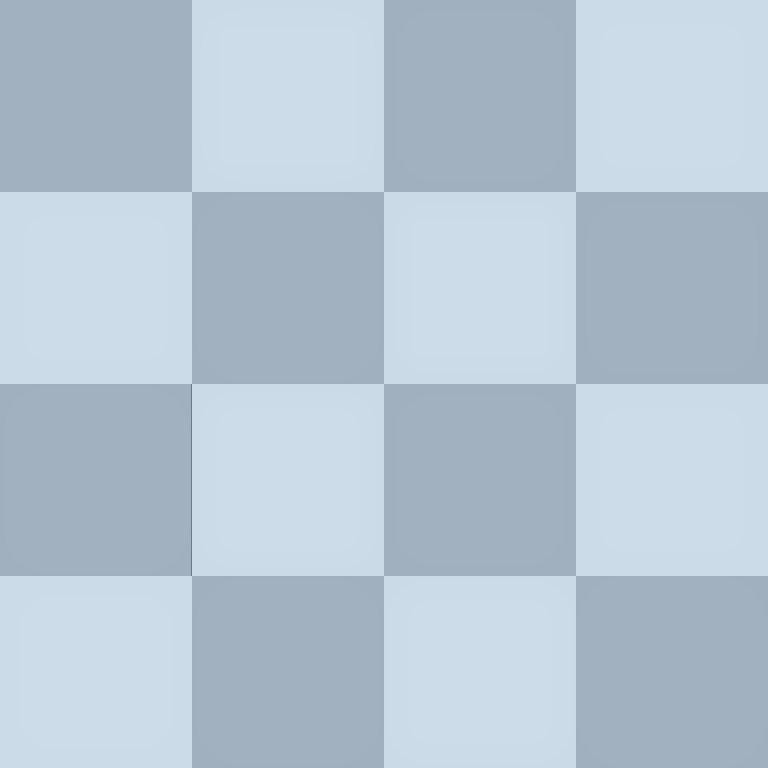
This pattern is drawn by a WebGL 2 fragment shader. Its source:

```glsl
#version 300 es
precision highp float;

uniform vec2 u_resolution;
out vec4 fragColor;

const float TILES = 4.0;
const vec3 SLATE = vec3(0.635, 0.694, 0.753);
const vec3 PALE_BLUE = vec3(0.799, 0.860, 0.911);
const vec3 SEAM_COLOR = vec3(0.40, 0.46, 0.52);
const vec2 SEAM_TILE = vec2(0.0, 1.0);
const float SEAM_WIDTH = 0.005;

float hash(vec2 p) {
    return fract(sin(dot(p, vec2(127.1, 311.7))) * 43758.5453);
}

// Signed distance to the nearest grid line, positive in even tiles
vec2 gridDistance(vec2 p) {
    return 0.5 - abs(mod(p + 0.5, 2.0) - 1.0);
}

// 1 in pale tiles, 0 in slate tiles, smoothed over one pixel
float checker(vec2 p, vec2 pixel) {
    vec2 side = 2.0 * clamp(gridDistance(p) / pixel, -0.5, 0.5);
    return 0.5 + 0.5 * side.x * side.y;
}

float roundedBox(vec2 p, float halfSize, float radius) {
    vec2 q = abs(p) - halfSize + radius;
    return length(max(q, 0.0)) + min(max(q.x, q.y), 0.0) - radius;
}

// Faint darkening toward the tile border, varied per tile
float tileShade(vec2 local, vec2 tile) {
    float rim = smoothstep(-0.18, 0.02, roundedBox(local - 0.5, 0.5, 0.25));
    float strength = mix(0.004, 0.009, hash(tile));
    return 1.002 - rim * strength;
}

// Hairline along the right edge of one tile
float seam(vec2 local, vec2 tile, float pixel) {
    float chosen = 1.0 - step(0.5, distance(tile, SEAM_TILE));
    float coverage = clamp((local.x - 1.0 + SEAM_WIDTH) / pixel + 0.5, 0.0, 1.0);
    return chosen * coverage * min(SEAM_WIDTH / pixel, 1.0);
}

void main() {
    vec2 p = gl_FragCoord.xy / u_resolution * TILES;
    vec2 pixel = TILES / u_resolution;
    vec2 tile = mod(floor(p), TILES);
    vec2 local = fract(p);

    vec3 color = mix(SLATE, PALE_BLUE, checker(p, pixel));
    color *= tileShade(local, tile);
    color = mix(color, SEAM_COLOR, seam(local, tile, pixel.x));
    fragColor = vec4(color, 1.0);
}
```
